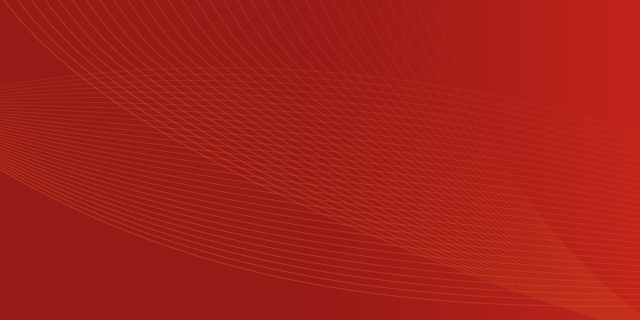
This background is drawn by a Shadertoy shader. Its source:

```glsl
// Two sheets of fine orange lines crossing over a red gradient.
// Each sheet blends between two polynomial border curves; the blend factor
// is cut into evenly spaced lines, drawn with a gradient-based distance.

#define FAN_LINES 30.0
#define SWEEP_LINES 31.0
#define SWEEP_BUNCHING 0.85
#define LINE_WIDTH 0.0028
#define DARK_RED vec3(0.597, 0.101, 0.089)
#define BRIGHT_RED vec3(0.762, 0.138, 0.102)
#define LINE_ORANGE vec3(0.82, 0.33, 0.13)

// Coverage of lines at blend = 0, 1/count, ... 1
float lineSheet(float blend, float count) {
    float s = blend * count;
    float slope = max(length(vec2(dFdx(s), dFdy(s))), 1e-5);
    float pixel = 1.0 / iResolution.y;
    float spacing = pixel / slope;
    float nearest = clamp(floor(s + 0.5), 0.0, count);
    float dist = abs(s - nearest) * spacing;
    float radius = max(pixel, LINE_WIDTH);
    float line = max(1.0 - dist / radius, 0.0) * LINE_WIDTH / radius;

    // Lines closer than a pixel melt into an even tint
    float inside = step(-0.5, s) * step(s, count + 0.5);
    float tint = min(LINE_WIDTH / spacing, 0.6) * inside;
    return mix(line, tint, smoothstep(0.5, 1.0, pixel / spacing));
}

// Border curves of the wide fan: depth below the top edge at x
float fanTop(float x) {
    return 0.268 + x * (-0.163 + 0.119 * x);
}
float fanBottom(float x) {
    return 0.529 + x * (0.5835 + x * (-0.2574 + 0.0362 * x));
}

// Border curves of the diagonal sweep: x at a given depth
float sweepLeft(float d) {
    return 0.013 + d * (0.732 + 1.132 * d);
}
float sweepRight(float d) {
    return 1.341 + d * (0.433 + d * (-0.157 + 0.404 * d));
}

// Inverts w = t + k t (1 - t), which crowds lines towards w = 1
float unbunch(float w, float k) {
    float b = 1.0 + k;
    return 2.0 * w / (b + sqrt(max(b * b - 4.0 * k * w, 0.001)));
}

void mainImage(out vec4 fragColor, in vec2 fragCoord) {
    // x runs 0..2 to the right, depth runs 0..1 downwards
    vec2 uv = fragCoord / iResolution.xy;
    float x = 2.0 * uv.x;
    float depth = 1.0 - uv.y;

    // Background: flat on the left, warming to the right
    float warmth = clamp((x - 0.95) / 1.05, 0.0, 1.0);
    vec3 color = mix(DARK_RED, BRIGHT_RED, pow(warmth, 1.15));

    // Wide fan, brightest along its lower left border
    float top = fanTop(x);
    float fan = (depth - top) / (fanBottom(x) - top);
    float fanAlpha = mix(0.25, 0.60, clamp(fan, 0.0, 1.0));
    fanAlpha *= mix(1.0, 0.75, smoothstep(0.8, 2.0, x));
    color = mix(color, LINE_ORANGE, fanAlpha * lineSheet(fan, FAN_LINES));

    // Diagonal sweep, fading to the upper right, crowding at lower right
    float left = sweepLeft(depth);
    float across = (x - left) / (sweepRight(depth) - left);
    float bunching = SWEEP_BUNCHING * smoothstep(0.1, 0.8, depth);
    float sweep = across > 1.0 ? across : unbunch(across, bunching);
    float fade = mix(0.60, 0.14, clamp(sweep, 0.0, 1.0));
    float sweepAlpha = mix(fade, 0.42, smoothstep(0.45, 1.0, depth));
    color = mix(color, LINE_ORANGE, sweepAlpha * lineSheet(sweep, SWEEP_LINES));

    fragColor = vec4(color, 1.0);
}
```
